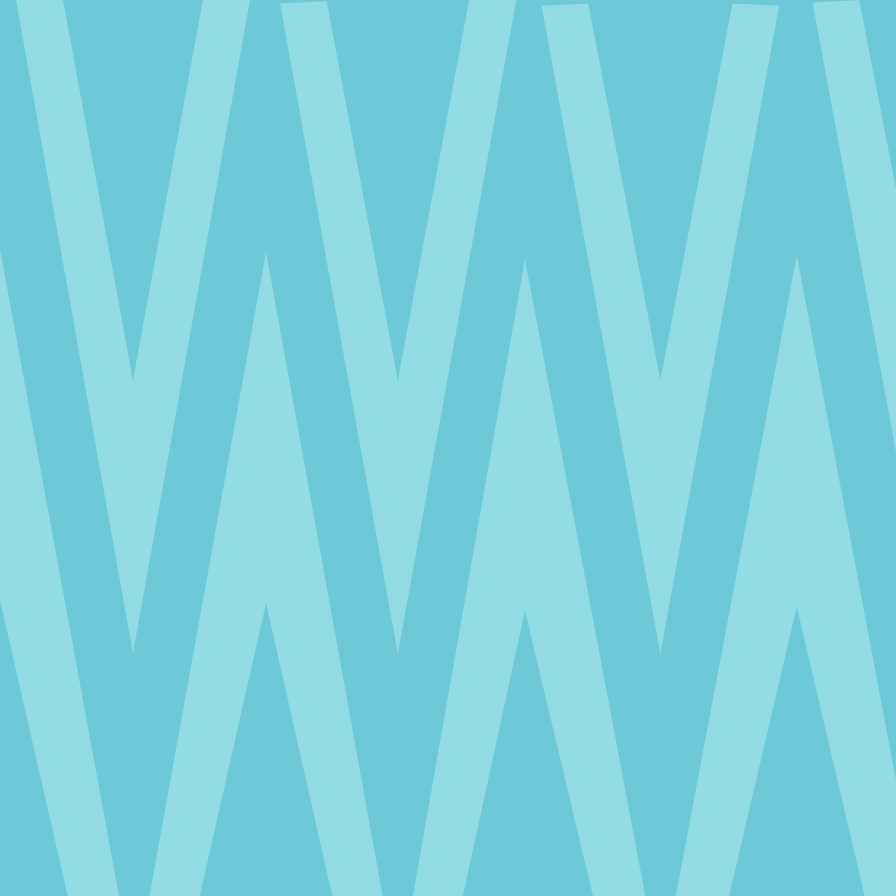
This pattern is drawn by a Shadertoy shader. Its source:

```glsl
// Tall pale chevrons on teal: a row of V bands hanging from the top interlocks
// with a row of peaked bands rising from the bottom. Each band is an outer wedge
// minus an inner wedge, with small hand-cut drift from column to column.

const vec3 TEAL = vec3(0.43, 0.79, 0.84);
const vec3 PALE = vec3(0.57, 0.86, 0.89);

// Antialiased coverage from a signed distance, positive inside
float cover(float dist) {
    return clamp(0.5 + dist * iResolution.y, 0.0, 1.0);
}

// Wedge opening along +height from its tip; slope is half width per height
float wedge(float dx, float height, float slope) {
    return cover((slope * height - abs(dx)) / sqrt(1.0 + slope * slope));
}

// Band between two nested wedges
float chevron(float dx, float outerHeight, float innerHeight, float outerSlope, float innerSlope) {
    return wedge(dx, outerHeight, outerSlope) * (1.0 - wedge(dx, innerHeight, innerSlope));
}

// V band hanging from the top edge
float hangingBand(vec2 uv, int column) {
    float i = float(column);
    float drift = vec4(0.0, 0.0009, -0.0008, 0.0092)[column];
    float dx = uv.x - (0.1484 + 0.2947 * i + drift);
    float band = chevron(dx, uv.y - 0.2708, uv.y - 0.5755,
                         0.179 + 0.0022 * i, 0.184 + 0.0037 * i);

    // Slightly short, slanted arm ends
    vec4 gaps = dx < 0.0 ? vec4(-0.01, 0.0026, 0.0052, 0.0013)
                         : vec4(-0.01, -0.01, 0.0052, -0.01);
    float armEnd = 1.0 - gaps[column] - 0.05 * (abs(dx) - 0.107);
    band *= cover(armEnd - uv.y);

    // Faint seam where the two arms of the first columns meet
    float seam = cover(0.0006 - abs(dx)) * step(i, 1.5);
    return band * (1.0 - 0.12 * seam);
}

// Peaked band rising from the bottom edge
float risingBand(vec2 uv, int column) {
    float drift = vec4(0.0, 0.0009, -0.0061, 0.0013)[column];
    float dx = uv.x - (0.296 * float(column) + drift);
    float tip = vec4(0.7218, 0.7188, 0.7105, 0.7148)[column];

    // The third peak leans, so its right arm is flatter than its left
    float lean = column == 2 ? 0.0065 * sign(dx) : 0.0;
    float slope = vec4(0.184, 0.181, 0.1825, 0.189)[column];
    return chevron(dx, tip - uv.y, tip - 0.392 - uv.y,
                   slope + lean, slope + 0.0455 + 1.6 * lean);
}

void mainImage(out vec4 fragColor, in vec2 fragCoord) {
    vec2 uv = fragCoord / iResolution.xy;
    float pale = 0.0;
    for (int column = 0; column < 4; column++) {
        pale = max(pale, hangingBand(uv, column));
        pale = max(pale, risingBand(uv, column));
    }
    fragColor = vec4(mix(TEAL, PALE, pale), 1.0);
}
```
